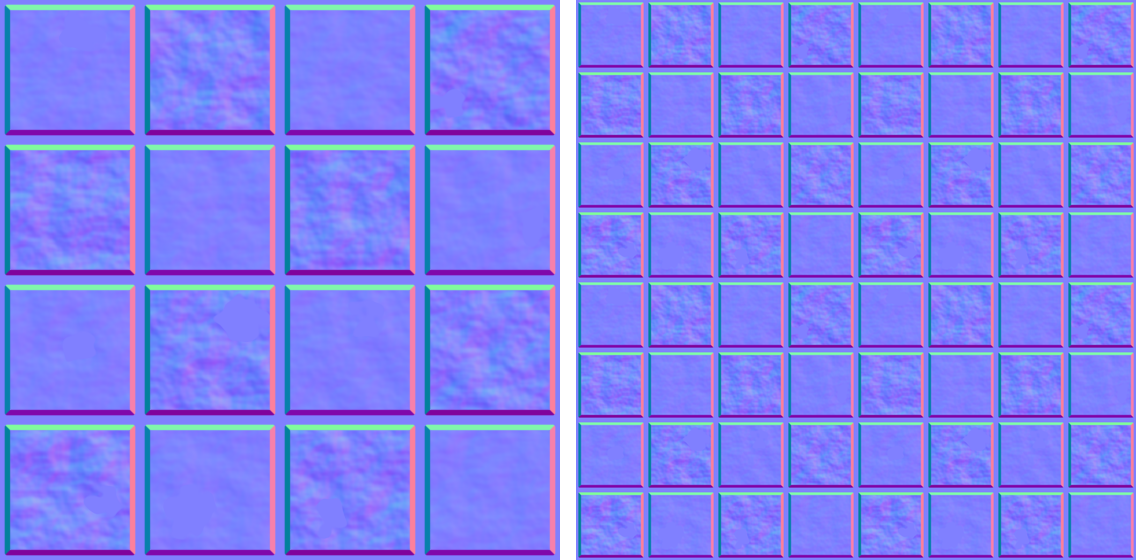
Left, the tile; right, the same tile 2 across and 2 down.
This texture map is drawn by a three.js fragment shader. Its source:

```glsl
// Tangent-space normal map of a 4 x 4 grid of square bevelled tiles with flat joints.
// A box distance gives the bevels; wrapped gradient noise gives the surface slopes.
// Rough and smooth tiles alternate as a checkerboard, some with worn flat patches.
varying vec2 vUv;

const float TILES = 4.0;
const float HALF_TILE = 0.469;     // in cell units
const float CORNER_RADIUS = 0.022;
const float BEVEL_WIDTH = 0.044;
const float BEVEL_SOFTNESS = 0.013;

vec2 hash2(vec2 p) {
  vec2 k = vec2(dot(p, vec2(127.1, 311.7)), dot(p, vec2(269.5, 183.3)));
  return fract(sin(k) * 43758.55);
}

// Dot product of the offset with the unit gradient at a wrapped lattice corner
float cornerValue(vec2 cell, vec2 corner, vec2 f, vec2 period) {
  float angle = 6.28319 * hash2(mod(cell + corner, period)).x;
  return dot(vec2(cos(angle), sin(angle)), f - corner);
}

float gradientNoise(vec2 p, vec2 period) {
  vec2 i = floor(p);
  vec2 f = p - i;
  vec2 u = f * f * f * (f * (f * 6.0 - 15.0) + 10.0);
  float low = mix(cornerValue(i, vec2(0.0), f, period),
                  cornerValue(i, vec2(1.0, 0.0), f, period), u.x);
  float high = mix(cornerValue(i, vec2(0.0, 1.0), f, period),
                   cornerValue(i, vec2(1.0), f, period), u.x);
  return mix(low, high, u.y);
}

// One layer of relief, scaled so that its slope depends on strength only
float layer(vec2 uv, vec2 period, float strength) {
  return gradientNoise(uv * period, period) * strength / period.y;
}

float relief(vec2 uv) {
  return layer(uv, vec2(14.0, 12.0), 0.10)
       + layer(uv, vec2(28.0), 0.09)
       + layer(uv, vec2(28.0, 60.0), 0.07)
       + layer(uv, vec2(76.0), 0.06);
}

vec2 reliefSlope(vec2 uv) {
  const float e = 0.0012;
  float h = relief(uv);
  return vec2(relief(uv + vec2(e, 0.0)) - h, relief(uv + vec2(0.0, e)) - h) / e;
}

// Distance into a rounded box, positive inside
float boxDepth(vec2 q, float halfSize, float radius) {
  vec2 d = abs(q) - halfSize + radius;
  return radius - length(max(d, 0.0)) - min(max(d.x, d.y), 0.0);
}

// Outward direction of the nearest side, blended along the mitres
vec2 sideDirection(vec2 q) {
  vec2 a = abs(q);
  float horizontal = smoothstep(-0.01, 0.01, a.x - a.y);
  return sign(q) * vec2(horizontal, 1.0 - horizontal);
}

// 0 inside a ragged worn patch, 1 elsewhere; only some tiles carry one
float wornMask(vec2 q, vec2 tile, vec2 uv) {
  vec2 pick = hash2(tile + 17.0);
  vec2 centre = (hash2(tile + 5.0) - 0.5) * 0.6;
  float radius = mix(0.08, 0.17, pick.y);
  float ragged = gradientNoise(uv * 36.0, vec2(36.0)) * 0.12;
  float mask = smoothstep(-0.012, 0.012, length(q - centre) - radius + ragged);
  return mix(1.0, mask, step(0.6, pick.x));
}

void main() {
  vec2 grid = vUv * TILES;
  vec2 tile = mod(floor(grid), TILES);
  vec2 q = fract(grid) - 0.5;
  float rough = 1.0 - mod(tile.x + tile.y, 2.0);

  float depth = boxDepth(q, HALF_TILE, CORNER_RADIUS);
  float inside = smoothstep(-0.3 * BEVEL_SOFTNESS, 0.7 * BEVEL_SOFTNESS, depth);
  float face = smoothstep(BEVEL_WIDTH - 0.7 * BEVEL_SOFTNESS,
                          BEVEL_WIDTH + 0.3 * BEVEL_SOFTNESS, depth);

  // Uneven face, flat joint
  float strength = mix(0.36, 1.0, rough) * wornMask(q, tile, vUv);
  vec2 slope = reliefSlope(vUv) * strength * face;
  vec3 normal = normalize(vec3(-slope, 1.0));

  // Steep sides, slightly steeper on rough tiles
  float sideZ = mix(0.34, 0.22, rough);
  vec3 side = vec3(sideDirection(q) * sqrt(1.0 - sideZ * sideZ), sideZ);
  normal = mix(normal, side, inside * (1.0 - face));

  gl_FragColor = vec4(normal * 0.5 + 0.5, 1.0);
}
```
